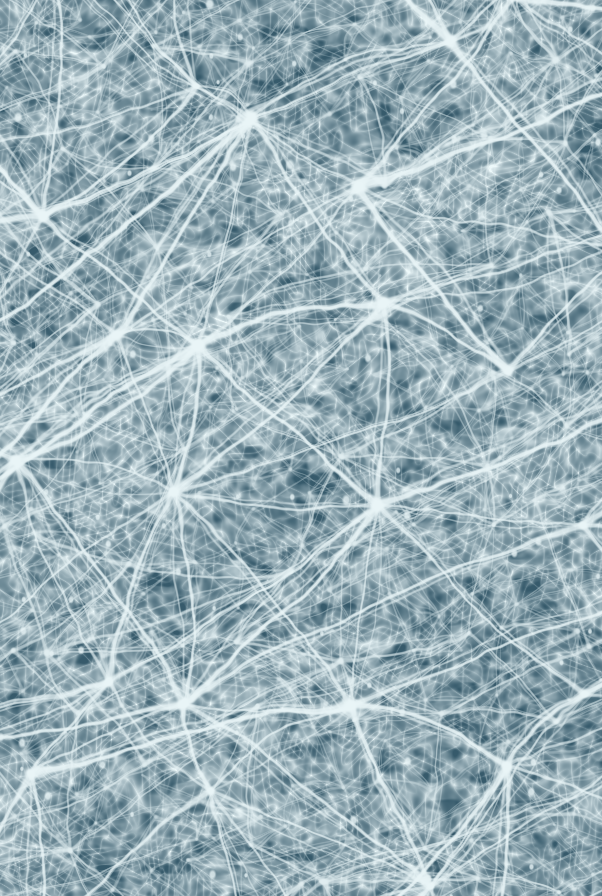
Write a Shadertoy shader that draws this texture.

```glsl
// Pale, frayed web of branching strands over a teal mat of short fibres.

const vec3 DEEP_TEAL = vec3(0.30, 0.43, 0.49);
const vec3 FROST_WHITE = vec3(0.89, 0.94, 0.95);

// Per web: cell size, strand half width (in cells), link chance, opacity
const vec4 MAIN_WEB = vec4(0.270, 0.0125, 0.74, 0.92);
const vec4 SIDE_WEB = vec4(0.160, 0.0100, 0.50, 0.68);
const vec4 FINE_WEB = vec4(0.075, 0.0150, 0.48, 0.42);

const float BEND = 0.09;                    // largest bow of a strand, in cells
const vec2 FIBRE_SCALE = vec2(32.0, 95.0);  // along and across the fibres
const float FIBRE_CONTRAST = 0.95;
const float PATCH_CONTRAST = 0.34;
const float PIT_DEPTH = 0.28;
const float SPECK_CELL = 0.045;
const float SPECK_CHANCE = 0.10;

float hash1(vec2 p) {
    vec3 q = fract(vec3(p.xyx) * 0.1031);
    q += dot(q, q.yzx + 33.33);
    return fract((q.x + q.y) * q.z);
}

vec2 hash2(vec2 p) {
    return vec2(hash1(p + 7.0), hash1(p + 61.0));
}

float noise(vec2 p) {
    vec2 i = floor(p), f = fract(p);
    f = f * f * (3.0 - 2.0 * f);
    return mix(mix(hash1(i), hash1(i + vec2(1, 0)), f.x),
               mix(hash1(i + vec2(0, 1)), hash1(i + vec2(1, 1)), f.x), f.y);
}

vec2 noise2(vec2 p) {
    return vec2(noise(p), noise(p + 37.0)) - 0.5;
}

vec2 node(vec2 cell, float seed) {
    return cell + 0.1 + 0.8 * hash2(cell + seed);
}

// Two bowed strands between a and b, thick at the ends and thin midway
float strandPair(vec2 p, vec2 a, vec2 b, vec2 bows, float width, float pixel) {
    vec2 d = b - a;
    float h = clamp(dot(p - a, d) / dot(d, d), 0.0, 1.0);
    vec2 offset = p - a - d * h;
    vec2 normal = normalize(vec2(-d.y, d.x));
    float arch = 4.0 * h * (1.0 - h);
    float taper = width * (0.55 + 1.3 * pow(abs(2.0 * h - 1.0), 5.0));
    float d1 = length(offset - normal * bows.x * arch);
    float d2 = length(offset - normal * bows.y * arch);
    float thick = 1.0 - smoothstep(taper * 0.4, taper * 1.5 + pixel, d1);
    float thin = 1.0 - smoothstep(taper * 0.1, taper * 0.9 + pixel, d2);
    return max(thick, 0.65 * thin);
}

// Links jittered grid nodes to their neighbours; returns coverage
float web(vec2 p, vec4 style, float seed) {
    p /= style.x;
    float pixel = 1.0 / (iResolution.x * style.x);
    vec2 home = floor(p);
    float gap = 1.0;
    for (int y = -2; y <= 1; y++)
    for (int x = -2; x <= 1; x++) {
        vec2 cell = home + vec2(x, y);
        vec2 a = node(cell, seed);
        for (int k = 0; k < 5; k++) {
            float id = seed + 13.0 * float(k + 1);
            if (hash1(cell + id) > style.z) continue;
            vec2 link = k == 0 ? vec2(1, 0) : k == 1 ? vec2(0, 1)
                      : k == 2 ? vec2(1, 1) : k == 3 ? vec2(1, -1) : vec2(2, 1);
            vec2 rnd = hash2(cell + id + 5.0);
            float width = style.y * mix(0.45, 1.5, rnd.x * rnd.x);
            vec2 bows = BEND * (2.0 * rnd.yx - 1.0);
            float s = strandPair(p, a, node(cell + link, seed), bows, width, pixel);
            gap *= 1.0 - style.w * mix(0.7, 1.0, rnd.x) * s;
        }
    }
    return 1.0 - gap;
}

// Ridged, stretched noise laid in several directions
float fibres(vec2 p) {
    float sum = 0.0;
    vec2 q = p + 0.05 * noise2(p * 9.0);
    for (int k = 0; k < 3; k++) {
        float angle = 0.45 + 1.05 * float(k);
        float c = cos(angle), s = sin(angle);
        float n = noise(mat2(c, -s, s, c) * q * FIBRE_SCALE + 19.0 * float(k));
        sum += pow(1.0 - abs(2.0 * n - 1.0), 3.0);
    }
    return sum / 3.0;
}

float specks(vec2 p) {
    vec2 q = p / SPECK_CELL, cell = floor(q);
    vec2 offset = fract(q) - 0.25 - 0.5 * hash2(cell);
    float radius = mix(0.06, 0.14, hash1(cell + 3.0));
    float dot1 = 1.0 - smoothstep(radius * 0.5, radius * 1.4, length(offset * vec2(1.0, 0.75)));
    return dot1 * step(hash1(cell + 91.0), SPECK_CHANCE);
}

void mainImage(out vec4 fragColor, in vec2 fragCoord) {
    vec2 p = fragCoord / iResolution.x + 3.0;

    // Fibre mat with cloudy patches and dark pits
    float tone = 0.09 + FIBRE_CONTRAST * fibres(p);
    tone += PATCH_CONTRAST * (noise(p * 6.0) - 0.5);
    tone += 0.22 * (noise(p * 85.0) - 0.5);
    tone -= PIT_DEPTH * smoothstep(0.62, 0.85, noise(p * vec2(36.0, 46.0) + 8.0));

    // Webs from faint to bold, on slightly frayed coordinates
    vec2 frayed = p + 0.022 * noise2(p * 7.0) + 0.005 * noise2(p * 42.0);
    tone = mix(tone, 0.92, web(frayed, FINE_WEB, 211.0));
    tone = mix(tone, 0.98, web(frayed, SIDE_WEB, 127.0));
    tone = mix(tone, 1.04, web(frayed, MAIN_WEB, 43.0));
    tone = mix(tone, 1.02, 0.8 * specks(p));

    fragColor = vec4(mix(DEEP_TEAL, FROST_WHITE, clamp(tone, -0.15, 1.07)), 1.0);
}
```
